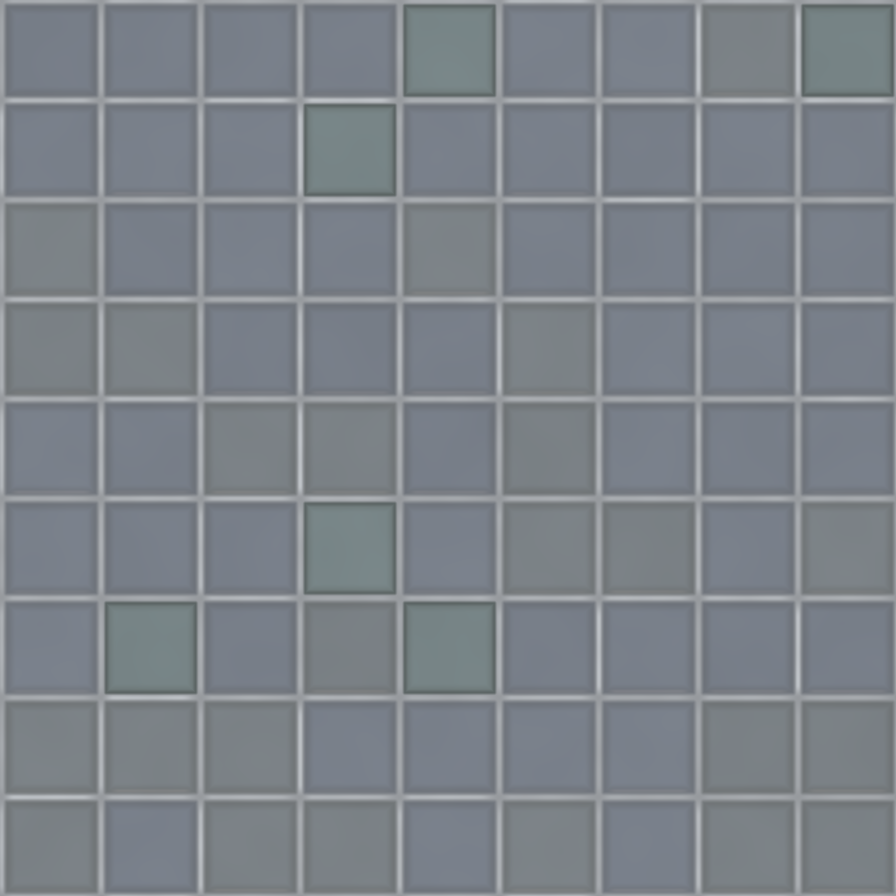
Give the GLSL for this pattern, as a Shadertoy shader.

```glsl
#define CELLS 9.0
#define JOINT_SHIFT vec2(0.016, -0.008)
#define GROUT_HALF 0.036
#define CORNER 0.018
#define RIM_WIDTH 0.115
#define GREY_SHARE 0.34
#define TEAL_SHARE 0.055
#define BLUE_GLAZE vec3(0.472, 0.499, 0.540)
#define GREY_GLAZE vec3(0.482, 0.507, 0.525)
#define TEAL_GLAZE vec3(0.468, 0.520, 0.528)
#define GROUT_COLOR vec3(0.592, 0.605, 0.620)
#define GLINT_COLOR vec3(0.745, 0.762, 0.780)

// Integer hash of a wrapped lattice cell
float hash(vec2 cell, float period, uint seed) {
    uvec2 c = uvec2(mod(cell + 0.5, period));
    uint h = c.x * 1597334677u ^ c.y * 3812015801u ^ seed * 2798796415u;
    h = (h ^ (h >> 16u)) * 2146121005u;
    h = (h ^ (h >> 15u)) * 2221713035u;
    h ^= h >> 16u;
    return float(h & 65535u) / 65535.0;
}

float cornerSlope(vec2 cell, vec2 offset, float period) {
    float angle = 6.28318 * hash(cell, period, 7u);
    return dot(vec2(cos(angle), sin(angle)), offset);
}

// Gradient noise that repeats after a whole period
float gradientNoise(vec2 p, float period) {
    vec2 i = floor(p), f = p - i;
    vec2 u = f * f * f * (f * (f * 6.0 - 15.0) + 10.0);
    vec2 x = vec2(1.0, 0.0), y = vec2(0.0, 1.0);
    float low = mix(cornerSlope(i, f, period), cornerSlope(i + x, f - x, period), u.x);
    float high = mix(cornerSlope(i + y, f - y, period), cornerSlope(i + 1.0, f - 1.0, period), u.x);
    return mix(low, high, u.y);
}

float roundedBox(vec2 p, float halfSize, float radius) {
    vec2 q = abs(p) - halfSize + radius;
    return length(max(q, 0.0)) + min(max(q.x, q.y), 0.0) - radius;
}

// Glint along one joint segment, fading towards the crossings
float jointGlint(float across, float along, float strength) {
    float core = 1.0 - smoothstep(0.0, 0.044, across);
    float ends = smoothstep(0.0, 0.13, along) * smoothstep(0.0, 0.2, 1.0 - along);
    return core * ends * mix(0.3, 1.0, strength * strength);
}

void mainImage(out vec4 fragColor, in vec2 fragCoord) {
    vec2 p = fragCoord / iResolution.xy * CELLS - JOINT_SHIFT;
    vec2 cell = floor(p), f = p - cell;
    float pixel = CELLS / min(iResolution.x, iResolution.y);

    // Glaze chosen per tile
    float pick = hash(cell, CELLS, 3u);
    float teal = step(pick, TEAL_SHARE);
    float grey = step(pick, TEAL_SHARE + GREY_SHARE) - teal;
    vec3 glaze = mix(mix(BLUE_GLAZE, GREY_GLAZE, grey), TEAL_GLAZE, teal);
    glaze *= 1.0 + 0.022 * (hash(cell, CELLS, 11u) - 0.5);
    glaze *= 1.0 + 0.020 * gradientNoise(p * 2.0, CELLS * 2.0);

    // Soft shaded rim, deeper on teal tiles
    float inside = -roundedBox(f - 0.5, 0.5 - GROUT_HALF, CORNER);
    float rim = 1.0 - smoothstep(0.015, RIM_WIDTH, inside);
    float crispRim = 1.0 - smoothstep(0.012, 0.055, inside);
    glaze *= 1.0 - rim * vec3(0.085, 0.095, 0.110) - 0.15 * teal * crispRim;

    // Warm lip along the lower edge
    float lip = 1.0 - smoothstep(0.0, 0.03, abs(f.y - 0.064));
    lip *= smoothstep(0.06, 0.18, f.x) * smoothstep(0.06, 0.18, 1.0 - f.x);
    lip *= (1.0 - teal) * hash(cell, CELLS, 19u);
    glaze += lip * vec3(0.055, 0.045, 0.040);

    // Grout with a glint that differs on every segment
    vec2 joint = floor(p + 0.5);
    vec2 across = abs(p - joint);
    float upright = jointGlint(across.x, f.y, hash(vec2(joint.x, cell.y), CELLS, 23u));
    float level = jointGlint(across.y, f.x, hash(vec2(cell.x, joint.y), CELLS, 29u));
    float wear = 1.0 + 0.04 * gradientNoise(p * 3.0, CELLS * 3.0);
    vec3 grout = mix(GROUT_COLOR, GLINT_COLOR, max(upright, level)) * wear;

    // Blurred joint, tighter around teal tiles
    float soft = max(mix(0.028, 0.018, teal), pixel);
    vec3 color = mix(grout, glaze, smoothstep(-soft, soft, inside));
    fragColor = vec4(color, 1.0);
}
```
